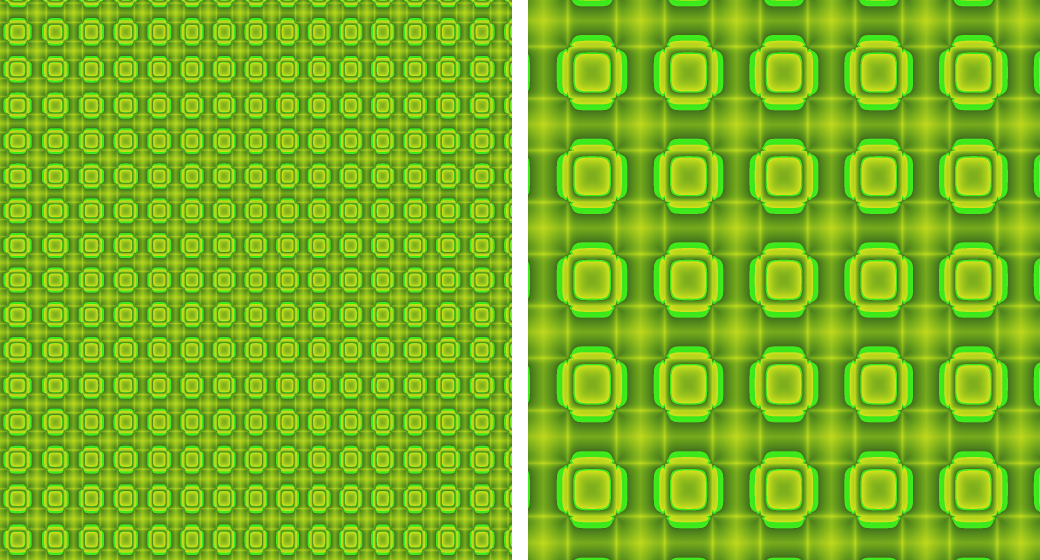
Left, the full canvas; right, a detail of the centre.
Reproduce this pattern procedurally as a Shadertoy shader.

```glsl
// Lime lattice of nested rounded-square rings, with creased grid lines and a gentle lens warp.

const float TAU = 6.2831853;
const int SAMPLES = 3;                       // supersampling per axis

// Repeats are widest near the canvas borders and tightest in the middle.
vec2 warpToCells(vec2 centred, float density, vec2 skew, float bulge) {
    return centred * (density + skew * centred - bulge * centred * centred);
}

// Squared radius whose level sets are rounded squares.
float squircleSquared(vec2 p) {
    vec2 q = p * p;
    return length(q);
}

// Bright cusps on the quarter lines of a cell.
float creases(vec2 p, float width) {
    vec2 d = abs(abs(p) - 0.25);
    return exp(-min(d.x, d.y) / width);
}

// Rising height: two steep rings, a slow outer slope, and a mound at the corners.
float cellHeight(vec2 p) {
    float rise = 0.45 + 16.0 * squircleSquared(p);
    float height = min(rise, 2.0) + 0.17 * max(rise - 2.0, 0.0);
    vec2 edge = 0.5 - 0.5 * cos(TAU * p);
    float mound = edge.x * edge.y;
    return height + 0.16 * mound * mound + 0.42 * creases(p, 0.025);
}

// Red and green wrap at slightly different heights, leaving a vivid green rim.
vec3 wrappedColour(float height, float rimWidth) {
    float red = mix(0.20, 0.84, fract(height));
    float green = mix(0.40, 0.93, pow(fract(height - rimWidth), 0.6));
    return vec3(red, green, 0.11);
}

vec3 lattice(vec2 uv) {
    vec2 cells = warpToCells(uv - 0.5, 16.17, vec2(0.82, 0.70), 3.45);
    vec2 local = fract(cells + 0.5) - 0.5;
    return wrappedColour(cellHeight(local), 0.10);
}

void mainImage(out vec4 fragColor, in vec2 fragCoord) {
    vec3 sum = vec3(0.0);
    for (int j = 0; j < SAMPLES; j++) {
        for (int i = 0; i < SAMPLES; i++) {
            vec2 offset = (vec2(i, j) + 0.5) / float(SAMPLES) - 0.5;
            sum += lattice((fragCoord + offset) / iResolution.xy);
        }
    }
    fragColor = vec4(sum / float(SAMPLES * SAMPLES), 1.0);
}
```
